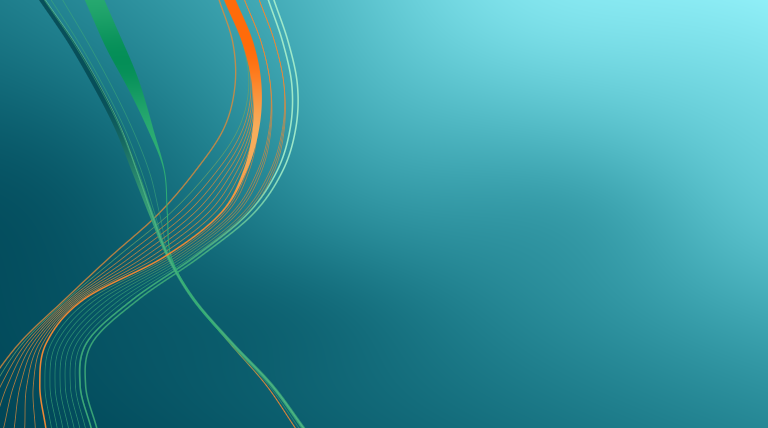
Reproduce this background procedurally as a Shadertoy shader.

```glsl
// Curve knots: horizontal position at eleven even heights, top to bottom
const float INNER[11] = float[11](.512, .544, .549, .523, .456, .370, .258, .151, .047, -.028, -.09);
const float FLAME[11] = float[11](.537, .579, .600, .598, .572, .514, .384, .195, .109, .093, .107);
const float OUTER[11] = float[11](.640, .674, .695, .691, .660, .591, .467, .323, .216, .200, .226);
const float STEM[11] = float[11](.098, .167, .226, .277, .316, .353, .393, .453, .540, .635, .709);
const float LEAF[11] = float[11](.221, .265, .312, .351, .384, .391, .400, .453, .535, .622, .690);

const vec3 ORANGE = vec3(.93, .53, .20);
const vec3 GREEN = vec3(.24, .67, .47);
const vec3 MINT = vec3(.66, .94, .80);

// Smooth curve through the knots: position and slope at height y
vec2 curve(float knots[11], float y) {
    float s = clamp((1. - y) * 10., 0., 9.999);
    int i = int(s);
    float f = s - float(i);
    float b = knots[i], c = knots[i + 1];
    float a = i > 0 ? knots[i - 1] : 2. * b - c;
    float d = i < 9 ? knots[i + 2] : 2. * c - b;
    float k1 = .5 * (c - a);
    float k2 = a - 2.5 * b + 2. * c - .5 * d;
    float k3 = .5 * (d - a) + 1.5 * (b - c);
    return vec2(b + f * (k1 + f * (k2 + f * k3)),
                10. * (k1 + f * (2. * k2 + 3. * f * k3)));
}

// Antialiased coverage of a stroke around a curve
float stroke(float x, vec2 path, float halfWidth) {
    float d = abs(x - path.x) / sqrt(1. + path.y * path.y);
    return clamp((halfWidth - d) * iResolution.y + .5, 0., 1.);
}

float glow(vec2 p, vec2 center, vec2 radius) {
    vec2 q = (p - center) / radius;
    return exp(-dot(q, q));
}

vec3 backdrop(vec2 uv) {
    float light = mix(mix(.27, .53, uv.x), mix(.50, .92, uv.x), uv.y);
    light += .10 * glow(uv, vec2(.66, .98), vec2(.25, .30));
    light += .05 * glow(uv, vec2(1., .48), vec2(.18, .25));
    light += .04 * glow(uv, vec2(.48, .68), vec2(.15, .25));
    light -= .08 * glow(uv, vec2(.05, .56), vec2(.22, .30));
    light -= .05 * glow(uv, vec2(.38, .27), vec2(.22, .16));
    light -= .04 * glow(uv, vec2(.76, .50), vec2(.16, .16));
    return vec3(max(.70 * light * light - .05, .005), light, .08 + .95 * light);
}

void mainImage(out vec4 fragColor, in vec2 fragCoord) {
    vec2 uv = fragCoord / iResolution.xy;
    vec2 p = fragCoord / iResolution.y;
    vec3 color = backdrop(uv);

    vec2 inner = curve(INNER, p.y), flame = curve(FLAME, p.y), outer = curve(OUTER, p.y);
    vec2 stem = curve(STEM, p.y), leaf = curve(LEAF, p.y);
    float high = smoothstep(.35, .85, p.y);

    // Fan left of the flame ribbon, gathered against it near the top
    for (int i = 0; i < 8; i++) {
        float t = pow(float(i) / 8., mix(1., .2, high));
        vec3 tint = mix(ORANGE, GREEN, i == 1 ? .7 : .08);
        float thin = i == 0 ? .0016 : .0009;
        color = mix(color, tint, .8 * stroke(p.x, mix(inner, flame, t), thin));
    }

    // Fan right of the flame ribbon, turning green toward the bottom
    for (int i = 1; i < 9; i++) {
        float t = float(i) / 9.;
        float spread = mix(t, floor(t * 3.) / 3., high);
        vec3 tint = mix(GREEN, ORANGE, smoothstep(.22, .5, p.y - .15 * t));
        color = mix(color, tint, .7 * stroke(p.x, mix(flame, outer, spread), .0008));
    }

    // Bright outer pair
    vec3 rim = mix(GREEN, MINT, smoothstep(.35, .65, p.y));
    for (int i = 0; i < 2; i++) {
        vec2 path = outer - vec2(.013 * float(i), 0.);
        color = mix(color, rim, .9 * stroke(p.x, path, .0018));
    }

    // Dark stem with a green lower half
    vec3 stemColor = mix(GREEN, vec3(.02, .29, .33), smoothstep(.45, .8, p.y));
    float stemWidth = mix(.0035, .008, smoothstep(.4, .65, p.y) * (1. - .5 * smoothstep(.8, 1., p.y)));
    color = mix(color, stemColor, .9 * stroke(p.x, stem, stemWidth));
    color = mix(color, mix(GREEN, MINT, .4), .7 * stroke(p.x, stem + vec2(.008 * high, 0.), .001));

    // Fine strands between stem and leaf
    for (int i = 1; i < 4; i++) {
        float t = float(i * i) / 16. * mix(1., .7, high);
        color = mix(color, GREEN, .6 * stroke(p.x, mix(stem, leaf, t), .0009));
    }

    // Leaf ribbon tapering to a thread that ends orange
    float leafWidth = mix(.0012, .021, smoothstep(.59, .92, p.y));
    vec3 leafColor = mix(vec3(.18, .69, .45), vec3(.01, .56, .33), glow(p, vec2(.29, .86), vec2(.3, .11)));
    leafColor = mix(ORANGE, leafColor, smoothstep(.08, .25, p.y));
    color = mix(color, leafColor, .95 * stroke(p.x, leaf, leafWidth));

    // Flame ribbon
    vec3 flameColor = mix(ORANGE, vec3(.97, .68, .36), smoothstep(.45, .68, p.y));
    flameColor = mix(flameColor, vec3(1., .42, .04), smoothstep(.68, .9, p.y));
    color = mix(color, flameColor, stroke(p.x, flame, mix(.0018, .0125, smoothstep(.48, .9, p.y))));

    fragColor = vec4(color, 1.);
}
```
